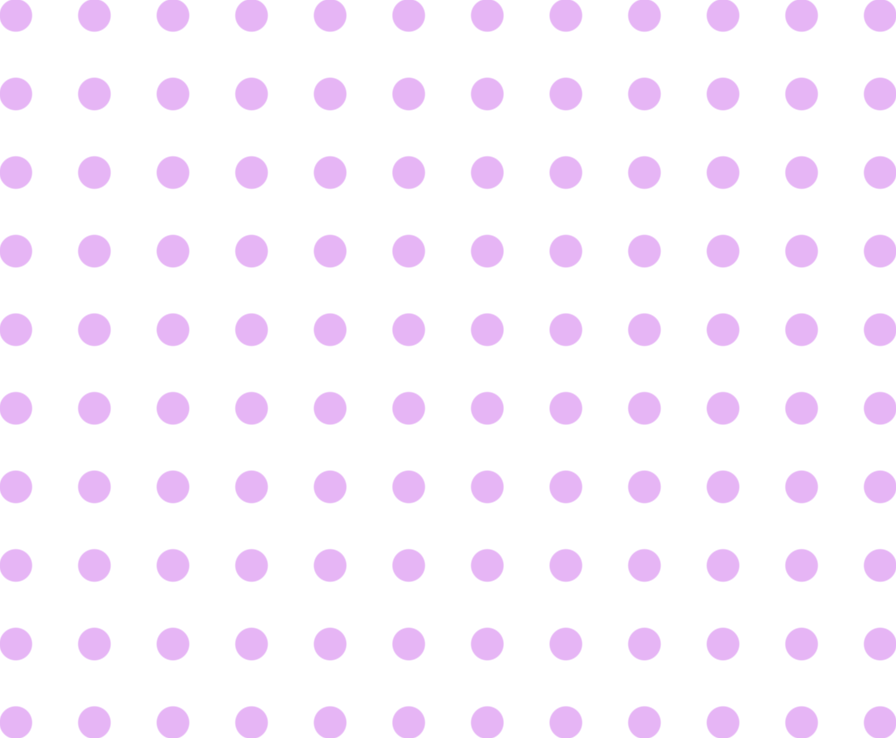
Write a Shadertoy shader that draws this pattern.

```glsl
// Draws a square grid of soft lilac dots, twelve across and ten down, on white.

const vec3 PAPER = vec3(1.0);
const vec3 LILAC = vec3(0.90, 0.71, 0.96);

// Lengths are fractions of the canvas width
const float PITCH = 0.0877;
const float DOT_RADIUS = 0.0182;
const float EDGE_SOFTNESS = 0.0012;

// Offset from the middle of the nearest cell; the origin is a cell corner
vec2 repeatCell(vec2 p, float pitch) {
    return (fract(p / pitch) - 0.5) * pitch;
}

float circleDistance(vec2 p, float radius) {
    return length(p) - radius;
}

// Coverage from a signed distance, 1 inside and 0 outside
float coverage(float dist, float softness) {
    return 1.0 - smoothstep(-softness, softness, dist);
}

void mainImage(out vec4 fragColor, in vec2 fragCoord) {
    // Centred coordinates, one canvas width across
    vec2 p = (fragCoord - 0.5 * iResolution.xy) / iResolution.x;

    // Edges never get sharper than the pixel grid allows
    float softness = max(EDGE_SOFTNESS, 0.75 / iResolution.x);

    float dist = circleDistance(repeatCell(p, PITCH), DOT_RADIUS);
    fragColor = vec4(mix(PAPER, LILAC, coverage(dist, softness)), 1.0);
}
```
